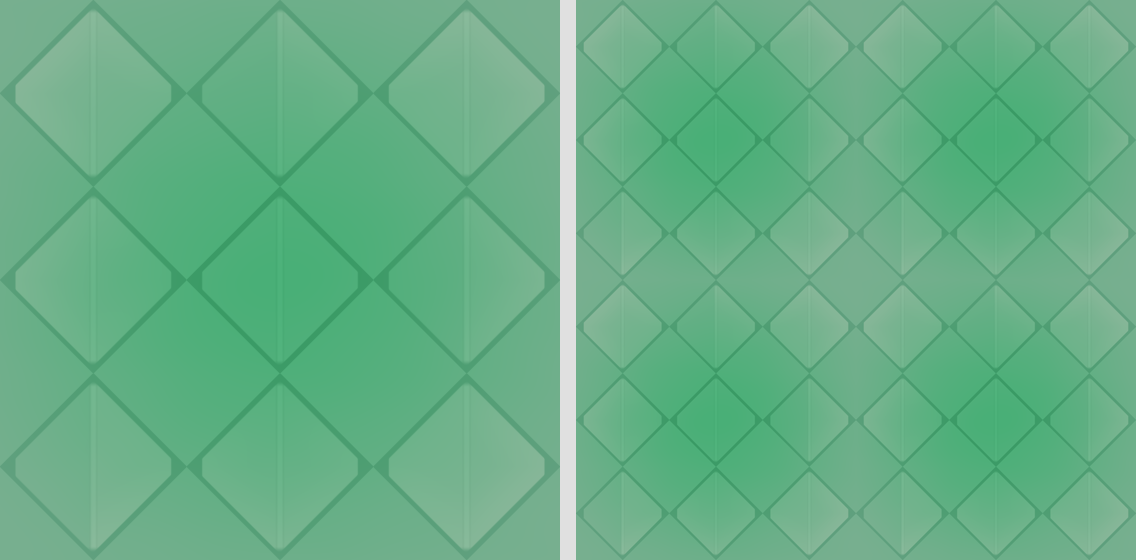
Left: one tile. Right: repeated 2 by 2.
Write a WebGL 2 fragment shader that draws this pattern.

```glsl
#version 300 es
precision highp float;
// Three by three green faceted diamonds with dark bevels, a central crease and a pale outer haze.
uniform vec2 u_resolution;
out vec4 outColor;

const float TAU = 6.2831853;
const float REPEATS = 3.0;

// Smooth mottling that wraps over the unit square.
float mottle(vec2 uv) {
    vec2 a = TAU * uv;
    return sin(2.0 * a.x + a.y + 1.3 * sin(3.0 * a.y)) * sin(3.0 * a.y - a.x + sin(2.0 * a.x));
}

// Soft line of the given half width around zero.
float softLine(float x, float halfWidth, float blur) {
    return 1.0 - smoothstep(halfWidth - blur, halfWidth + blur, abs(x));
}

void main() {
    vec2 uv = gl_FragCoord.xy / u_resolution;
    vec2 cell = floor(uv * REPEATS);
    vec2 p = fract(uv * REPEATS) - 0.5;
    vec2 q = abs(p);
    float aa = REPEATS / min(u_resolution.x, u_resolution.y);

    // Haze grows from the middle to the corners, equal on opposite edges.
    float haze = smoothstep(0.0, 0.7, length(uv - 0.5));
    haze = clamp(haze + 0.02 * mottle(uv), 0.0, 1.0);
    vec3 ground = mix(vec3(0.285, 0.685, 0.465), vec3(0.465, 0.685, 0.56), haze);
    vec3 bevel = mix(vec3(0.215, 0.605, 0.39), vec3(0.385, 0.63, 0.5), haze);

    // Panels catch more light away from the middle; some left halves stay dim.
    float dimCell = 1.0 - step(0.5, mod(cell.x + cell.y, REPEATS));
    float leftHalf = 1.0 - smoothstep(-0.03, 0.0, p.x);
    float light = haze * (1.0 - 0.8 * dimCell * leftHalf);
    light *= 0.85 + 0.4 * smoothstep(0.1, 0.45, q.x + q.y);
    vec3 panel = ground + light * vec3(0.062, 0.026, 0.036);

    // Crease: a pale strip between faint dark lines.
    float strip = softLine(p.x, 0.012, 0.005);
    float grooves = softLine(q.x - 0.019, 0.004, 0.005);
    panel += 0.014 * strip - 0.016 * grooves;

    // Diamond outline and the panel inside it, with clipped side corners.
    float diamond = q.x + q.y;
    float lowerLeft = step(p.x, 0.0) * step(p.y, 0.0);
    float rim = 0.462 + 0.007 * lowerLeft;
    float inside = 1.0 - smoothstep(rim - aa - 0.003, rim + aa, diamond);
    inside *= 1.0 - smoothstep(0.417 - aa, 0.417 + aa, q.x);
    inside *= 1.0 - smoothstep(0.425, 0.46, q.y);
    float outline = 1.0 - smoothstep(0.502 - aa, 0.502 + aa, diamond);

    vec3 color = mix(ground, bevel, outline);
    color = mix(color, panel, inside);
    outColor = vec4(color, 1.0);
}
```
